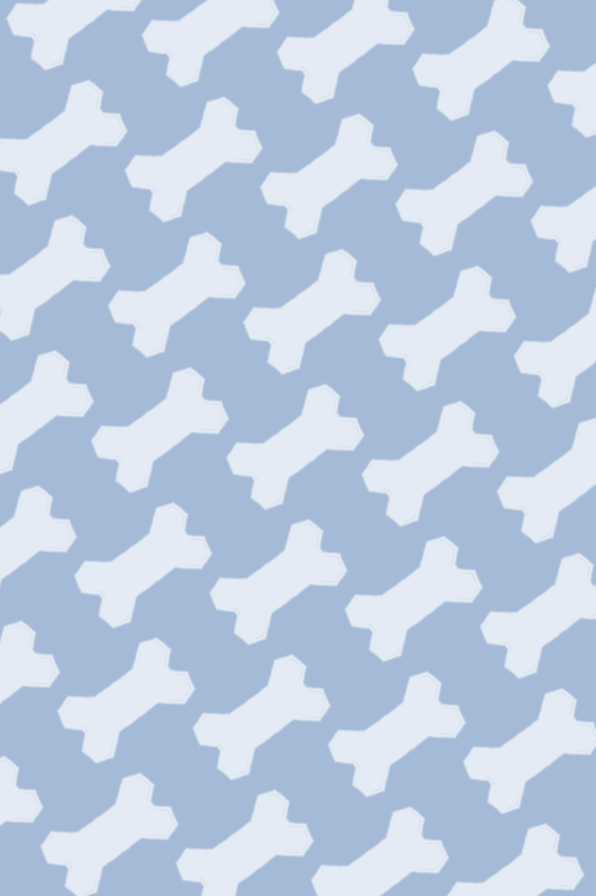
This pattern is drawn by a Shadertoy shader. Its source:

```glsl
// Pale dog-bone biscuits on a soft blue ground, set on a slightly tilted square
// lattice. One quarter of the bone is an open outline, mirrored by abs() into a
// signed distance; soft edges and a faint broken crease shade the knobs.

const vec3 GROUND = vec3(0.643, 0.729, 0.843);
const vec3 BONE   = vec3(0.894, 0.922, 0.955);
const vec3 CREASE = vec3(0.790, 0.840, 0.910);

const float CELL = 0.1521;                   // lattice step, in canvas heights
const vec2  ANCHOR = vec2(0.3672, 0.8034);   // centre of one bone
const float LATTICE_TILT = -0.1240;
const float BONE_TILT = 0.6405;

vec2 rotate(vec2 p, float angle) {
    float c = cos(angle), s = sin(angle);
    return vec2(c * p.x - s * p.y, s * p.x + c * p.y);
}

float hash(vec2 p) {
    return fract(sin(dot(p, vec2(127.1, 311.7))) * 43758.5453);
}

float valueNoise(vec2 p) {
    vec2 i = floor(p), f = fract(p);
    f = f * f * (3.0 - 2.0 * f);
    float low  = mix(hash(i), hash(i + vec2(1.0, 0.0)), f.x);
    float high = mix(hash(i + vec2(0.0, 1.0)), hash(i + vec2(1.0, 1.0)), f.x);
    return mix(low, high, f.y);
}

float segmentDistance(vec2 p, vec2 a, vec2 b) {
    vec2 ab = b - a;
    return length(p - a - ab * clamp(dot(p - a, ab) / dot(ab, ab), 0.0, 1.0));
}

// Signed distance to a bone lying along x; negative inside.
float boneDistance(vec2 p, float rounding) {
    // Quarter outline: shaft, flare, three knob corners, end notch
    vec2 outline[7] = vec2[7](
        vec2(0.0, 0.153), vec2(0.177, 0.153), vec2(0.327, 0.274),
        vec2(0.449, 0.233), vec2(0.480, 0.105), vec2(0.388, 0.020),
        vec2(0.388, 0.0));
    vec2 q = abs(p);
    float nearest = 1.0, side = 1.0;
    for (int i = 0; i < 6; i++) {
        vec2 a = outline[i], b = outline[i + 1];
        nearest = min(nearest, segmentDistance(q, a, b));
        // Each crossing of a ray towards +x flips inside and outside
        if ((a.y > q.y) != (b.y > q.y)) {
            float crossing = a.x + (q.y - a.y) * (b.x - a.x) / (b.y - a.y);
            if (q.x < crossing) side = -side;
        }
    }
    return side * nearest - rounding;
}

// Thin broken line just inside the rim, on the knobs only.
float knobCrease(vec2 p, float d) {
    float line = 1.0 - smoothstep(0.0, 0.012, abs(d + 0.026));
    float knob = smoothstep(0.20, 0.30, abs(p.x));
    return line * knob * smoothstep(0.25, 0.75, valueNoise(p * 14.0));
}

void mainImage(out vec4 fragColor, in vec2 fragCoord) {
    // Lattice cell, measured from its centre
    vec2 grid = rotate(fragCoord / iResolution.y - ANCHOR, -LATTICE_TILT) / CELL;
    vec2 cell = grid - round(grid);
    vec2 p = rotate(cell, LATTICE_TILT - BONE_TILT);

    // Slightly uneven soft rim
    float wobble = 0.006 * (valueNoise(p * 22.0) - 0.5);
    float d = boneDistance(p, 0.005) + wobble;
    float softness = max(0.014, 0.75 / (iResolution.y * CELL));
    float coverage = 1.0 - smoothstep(-softness, softness, d);

    vec3 bone = mix(BONE, CREASE, 0.4 * knobCrease(p, d));
    fragColor = vec4(mix(GROUND, bone, coverage), 1.0);
}
```
